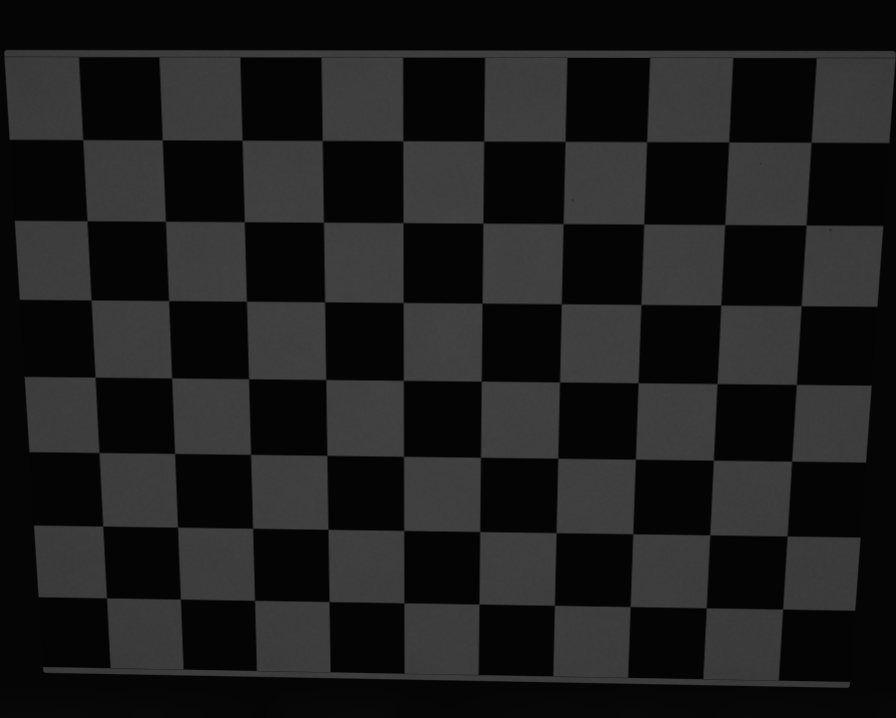
This pattern is drawn by a Shadertoy shader. Its source:

```glsl
const vec2 CELLS = vec2(11.0, 8.0);
const float INK = 0.016;
const float BACKDROP = 0.019;

float hash(vec2 p) {
    vec3 q = fract(vec3(p.xyx) * 0.1031);
    q += dot(q, q.yzx + 33.33);
    return fract((q.x + q.y) * q.z);
}

float valueNoise(vec2 p) {
    vec2 i = floor(p), f = fract(p);
    f = f * f * (3.0 - 2.0 * f);
    return mix(mix(hash(i), hash(i + vec2(1, 0)), f.x),
               mix(hash(i + vec2(0, 1)), hash(i + vec2(1, 1)), f.x), f.y);
}

float cross2(vec2 a, vec2 b) {
    return a.x * b.y - a.y * b.x;
}

// Projective map from the unit square to a quadrilateral
mat3 squareToQuad(vec2 p00, vec2 p10, vec2 p11, vec2 p01) {
    vec2 a = p10 - p11, b = p01 - p11, s = p00 - p10 + p11 - p01;
    float g = cross2(s, b) / cross2(a, b);
    float h = cross2(a, s) / cross2(a, b);
    return mat3(vec3(p10 - p00 + g * p10, g),
                vec3(p01 - p00 + h * p01, h),
                vec3(p00, 1.0));
}

// Square wave of period two with softened steps at the integers
vec2 softSquareWave(vec2 x, vec2 width) {
    vec2 toEdge = 0.5 - abs(fract(x) - 0.5);
    return clamp(toEdge / width, 0.0, 1.0) * (1.0 - 2.0 * mod(floor(x), 2.0));
}

float roundedBox(vec2 p, vec2 lo, vec2 hi, float radius) {
    vec2 d = abs(p - 0.5 * (lo + hi)) - 0.5 * (hi - lo) + radius;
    return length(max(d, 0.0)) + min(max(d.x, d.y), 0.0) - radius;
}

// Sparse dust, at most one dot per cell
float specks(vec2 p, float density, float blur) {
    vec2 id = floor(p);
    vec2 centre = 0.2 + 0.6 * vec2(hash(id + 17.3), hash(id + 41.9));
    float radius = 0.012 + 0.012 * hash(id + 5.7);
    float dot1 = 1.0 - smoothstep(radius - blur, radius + blur, length(fract(p) - centre));
    return dot1 * step(1.0 - density, hash(id + 73.1));
}

void mainImage(out vec4 fragColor, in vec2 fragCoord) {
    vec2 uv = fragCoord / iResolution.xy;

    // Tilted board, columns to the right and rows downwards
    mat3 boardToCanvas = squareToQuad(vec2(-0.0013, 0.921), vec2(1.0052, 0.9194),
                                      vec2(0.9538, 0.0497), vec2(0.0423, 0.0708));
    vec3 h = inverse(boardToCanvas) * vec3(uv, 1.0);
    vec2 board = h.xy / h.z * CELLS;
    vec2 width = max(0.6 * fwidth(board), vec2(0.012));
    float blur = max(width.x, width.y);

    // Checks, with a blank strip above and below
    vec2 wave = softSquareWave(board, width);
    float paper = 0.5 + 0.5 * wave.x * wave.y;
    float strip = smoothstep(-width.y, width.y, abs(board.y - 0.5 * CELLS.y) - 0.5 * CELLS.y);
    paper = mix(paper, 1.0, strip);

    // Soft light falling off from the centre, with mottling and grain
    vec2 fromCentre = uv - vec2(0.5, 0.54);
    float light = 0.254 - 0.075 * dot(fromCentre, fromCentre);
    light += 0.006 * (valueNoise(board * 2.5) - 0.5);
    light += 0.010 * (valueNoise(uv * vec2(380.0, 304.0)) - 0.5);
    light -= 0.05 * specks(board * 1.3, 0.06, blur);

    // Sheet over a dark backdrop with a faint glow at the bottom
    float sheet = roundedBox(board, vec2(0.07, -0.08), vec2(10.94, 8.08), 0.04);
    float cover = 1.0 - smoothstep(-blur, blur, sheet);
    float streaks = valueNoise(vec2(uv.x * 24.0, 2.0));
    float backdrop = BACKDROP + 0.012 * streaks * (1.0 - smoothstep(0.0, 0.06, uv.y));
    float shade = mix(backdrop, mix(INK, light, paper), cover);

    fragColor = vec4(vec3(shade), 1.0);
}
```
